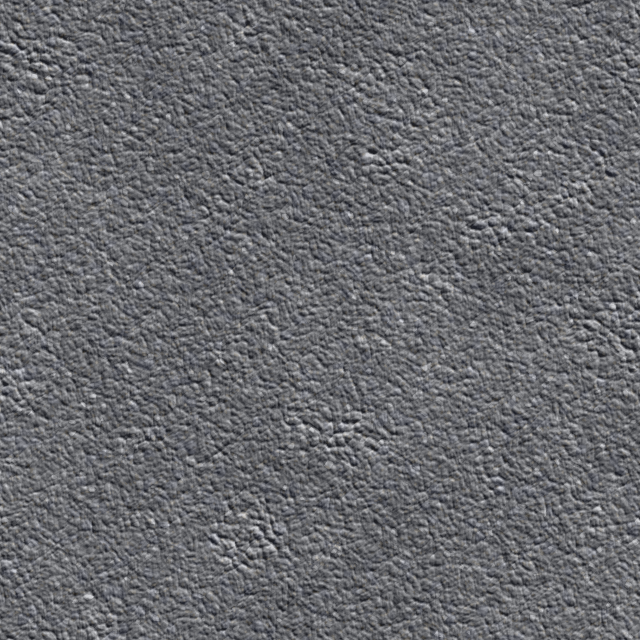
This texture is drawn by a Shadertoy shader. Its source:

```glsl
// Rough grey stone plaster: packed mineral grains under raking light, with pitted patches.
#define COARSE_CELLS 84.0
#define MEDIUM_CELLS 150.0
#define FINE_CELLS 260.0
#define GRAIN_STRETCH 1.1
#define SHADOW_REACH 0.0042
#define RELIEF_GAIN 0.385
#define BASE_TONE 0.412
#define SPECK_SHARE 0.06
#define LIGHT_DIR vec2(0.42, 0.91)
#define GRAIN_AXIS vec2(0.90, -0.44)
#define COOL_TINT vec3(-0.006, -0.002, 0.014)
#define WARM_TINT vec3(0.025, 0.010, -0.020)

// Three random values per cell
vec3 hash3(vec2 cell) {
    vec3 q = fract(cell.xyx * vec3(0.1031, 0.1030, 0.0973));
    q += dot(q, q.yxz + 33.33);
    return fract((q.xxy + q.yzz) * q.zyx);
}

// Cellular domes of random height: x is the height, y the id of the top grain
vec2 grains(vec2 p) {
    vec2 cell = floor(p), local = fract(p);
    vec2 top = vec2(-9.0, 0.0);
    for (int j = -1; j <= 1; j++) {
        for (int i = -1; i <= 1; i++) {
            vec2 offset = vec2(i, j);
            vec3 rnd = hash3(cell + offset + 57.0);
            vec2 d = offset + rnd.xy - local;
            float dome = 0.4 * rnd.z - dot(d, d);
            if (dome > top.x) top = vec2(dome, fract(rnd.z * 41.7 + rnd.x * 17.3));
        }
    }
    return top;
}

// Layered sines, rotated and bent at each octave, roughly -1 to 1
float waves(vec2 p) {
    float sum = 0.0, amplitude = 0.5;
    for (int i = 0; i < 5; i++) {
        sum += amplitude * sin(p.x + 1.3 * sin(p.y * 0.8)) * cos(p.y + 0.9 * sin(p.x * 0.7));
        p = mat2(1.2, 1.36, -1.36, 1.2) * p + 2.7;
        amplitude *= 0.72;
    }
    return sum;
}

// Turn the plane so that grains lie along their common axis
vec2 alignGrain(vec2 uv) {
    vec2 across = vec2(-GRAIN_AXIS.y, GRAIN_AXIS.x);
    return vec2(dot(uv, GRAIN_AXIS) / GRAIN_STRETCH, dot(uv, across));
}

// Sum of the grain layers: x is the height, y, z, w the coarse, medium and fine ids
vec4 surface(vec2 uv, float pitting) {
    vec2 p = alignGrain(uv) + 0.002 * sin(uv.yx * 71.0 + 2.0 * sin(uv * 43.0));
    vec2 coarse = grains(p * COARSE_CELLS);
    vec2 medium = grains(p * MEDIUM_CELLS + 11.4);
    vec2 fine = grains(p * FINE_CELLS + 31.8);
    float height = coarse.x * (0.85 + 1.1 * pitting) + 0.7 * medium.x + 0.36 * fine.x;
    return vec4(height, coarse.y, medium.y, fine.y);
}

vec3 stone(vec2 uv) {
    // Uneven wear: flat stretches and deeper pitted patches
    float wear = waves(uv * 13.0 + 4.0);
    float pitting = smoothstep(0.1, 0.9, wear);

    // Raking light from the difference in height toward the lamp
    vec4 here = surface(uv, pitting);
    vec4 ahead = surface(uv + SHADOW_REACH * LIGHT_DIR, pitting);
    float relief = here.x - ahead.x;
    float tone = BASE_TONE + RELIEF_GAIN * relief;

    // Mineral variation, pale specks and broad mottling
    float speck = smoothstep(1.0 - SPECK_SHARE, 1.0, here.z);
    tone += 0.05 * (here.y - 0.5) + 0.07 * (here.z - 0.5) + 0.12 * speck;
    tone += 0.035 * waves(uv * 8.0 + 19.0) + 0.03 * (pitting - 0.15);
    tone = clamp(tone, 0.12, 0.82);

    // Bluish shadows, mostly cool grains and a few warm ones
    float shade = 1.0 - smoothstep(0.15, 0.50, tone);
    float warm = smoothstep(0.92, 0.97, here.w);
    float blue = smoothstep(0.80, 0.92, fract(here.y * 7.0));
    vec3 tint = COOL_TINT * (0.8 + 0.5 * shade + 0.9 * blue) + WARM_TINT * warm;
    return vec3(tone) + tint;
}

void mainImage(out vec4 fragColor, in vec2 fragCoord) {
    // Four samples per pixel smooth the grain edges
    vec3 color = vec3(0.0);
    for (int i = 0; i < 4; i++) {
        vec2 jitter = vec2(i % 2, i / 2) * 0.5 - 0.25;
        color += stone((fragCoord + jitter) / iResolution.y);
    }
    fragColor = vec4(color * 0.25, 1.0);
}
```
